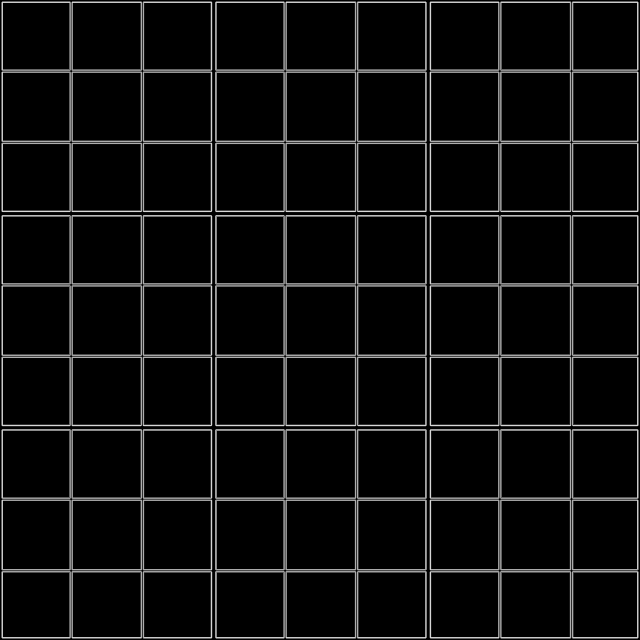
Write a Shadertoy shader that draws this pattern.

```glsl
const float CELLS = 9.0;            // cells across and down
const float BLOCK = 3.0;            // cells per block side
const vec2  DRIFT = vec2(0.0042, 0.0029); // seam creep toward right and bottom
const float BLOCK_INSET = 0.0035;   // seam to line, between blocks
const float CELL_INSET = 0.0016;    // seam to line, within a block
const float LINE_WIDTH = 0.0022;
const float CORNER_RADIUS = 0.0010;
const float OUTER_SHADE = 0.84;     // lines facing a block gap
const float INNER_SHADE = 0.68;     // paired lines within a block

// Seam positions: an even grid with a slight creep, pinned at the far side
vec2 seam(vec2 index) {
    vec2 t = index / (CELLS - 1.0);
    return index / CELLS + DRIFT * t * t * step(index, vec2(CELLS - 0.5));
}

// 1 where a seam separates blocks, 0 elsewhere
vec2 blockSeam(vec2 index) {
    return 1.0 - step(0.5, mod(index, BLOCK));
}

vec2 inset(vec2 index) {
    return mix(vec2(CELL_INSET), vec2(BLOCK_INSET), blockSeam(index));
}

float roundedBox(vec2 p, vec2 halfSize, float radius) {
    vec2 d = abs(p) - halfSize + radius;
    return length(max(d, 0.0)) + min(max(d.x, d.y), 0.0) - radius;
}

void mainImage(out vec4 fragColor, in vec2 fragCoord) {
    vec2 uv = fragCoord / iResolution.xy;
    uv.y = 1.0 - uv.y;
    float pixel = 1.0 / min(iResolution.x, iResolution.y);

    // Find the cell, stepping back where the seam has crept past
    vec2 cell = floor(uv * CELLS);
    cell -= 1.0 - step(seam(cell), uv);

    // Cell outline
    vec2 low = seam(cell) + inset(cell);
    vec2 high = seam(cell + 1.0) - inset(cell + 1.0);
    vec2 halfSize = 0.5 * (high - low);
    vec2 p = uv - 0.5 * (low + high);
    float dist = abs(roundedBox(p, halfSize, CORNER_RADIUS));
    float line = clamp(0.5 + (0.5 * LINE_WIDTH - dist) / pixel, 0.0, 1.0);

    // Shade by the nearest side of the cell
    vec2 facing = blockSeam(cell + step(0.0, p));
    vec2 d = abs(p) - halfSize;
    float outer = d.x > d.y ? facing.x : facing.y;
    float shade = mix(INNER_SHADE, OUTER_SHADE, outer);

    fragColor = vec4(vec3(line * shade), 1.0);
}
```
